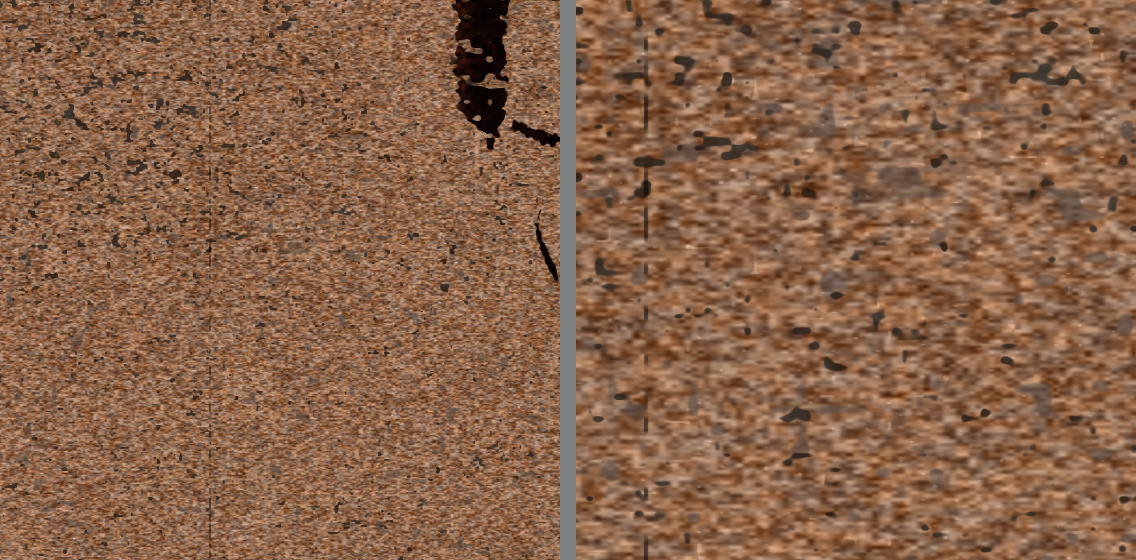
Left, the full canvas; right, a detail of the centre.
Write a Shadertoy shader that draws this texture.

```glsl
float hash(vec2 p) {
    vec3 q = fract(p.xyx * 0.1031);
    q += dot(q, q.yzx + 33.33);
    return fract((q.x + q.y) * q.z);
}

float noise(vec2 p) {
    vec2 i = floor(p), f = fract(p);
    f = f * f * (3.0 - 2.0 * f);
    return mix(mix(hash(i), hash(i + vec2(1, 0)), f.x),
               mix(hash(i + vec2(0, 1)), hash(i + vec2(1, 1)), f.x), f.y);
}

float segment(vec2 p, vec2 a, vec2 b) {
    vec2 d = b - a;
    return length(p - a - d * clamp(dot(p - a, d) / dot(d, d), 0.0, 1.0));
}

// Short horizontal grains with slight hue shifts
vec3 sandstone(vec2 uv) {
    float grain = noise(uv * vec2(135, 285)) - 0.5;
    float fine = noise(uv * vec2(260, 490) + 31.0) - 0.5;
    float cloud = noise(uv * vec2(7, 9) + 5.0) - 0.5;
    float hue = noise(uv * vec2(110, 210) + 77.0) - 0.5;
    float light = 0.31 * grain + 0.25 * fine + 0.03 * cloud;
    return vec3(0.565, 0.405, 0.298) + light * vec3(1.0, 0.98, 0.93)
         + hue * vec3(0.07, -0.03, -0.11);
}

// Dark mineral flecks, densest towards the upper left
float fleckMask(vec2 uv) {
    float density = 0.11 * smoothstep(0.7, 0.0, distance(uv, vec2(0.15, 0.9)))
                  + 0.09 * (noise(uv * 11.0) - 0.5) + 0.04 * (uv.y - 0.6);
    float f = 0.58 * noise(uv * vec2(78, 100) + 13.0)
            + 0.42 * noise(uv * vec2(170, 230) + 47.0);
    return smoothstep(0.75, 0.86, f + density);
}

// Signed distance to the tapering gash at the top
float gash(vec2 uv, float ragged) {
    float width = 0.041 * smoothstep(0.735, 0.815, uv.y);
    width += 0.012 * smoothstep(0.96, 0.99, uv.y);
    float axis = mix(0.873, 0.861, smoothstep(0.74, 0.83, uv.y));
    float d = max(abs(uv.x - axis) - width, 0.742 - uv.y);
    return d + 0.032 * ragged;
}

// Broken crack running down the right border
float crack(vec2 uv, float ragged) {
    float branch = segment(uv, vec2(0.925, 0.775), vec2(1.01, 0.745)) - 0.011;
    float x = 0.978 + 0.018 * sin(uv.y * 27.0 + 1.2);
    float gaps = 0.022 * noise(vec2(uv.y * 17.0, 3.0));
    float trail = abs(uv.x - x) - 0.004 + gaps - 0.008 * smoothstep(0.4, 0.75, uv.y);
    trail = max(trail, abs(uv.y - 0.555) - 0.2);
    return min(branch + 0.024 * ragged, trail + 0.013 * ragged);
}

void mainImage(out vec4 fragColor, in vec2 fragCoord) {
    vec2 uv = fragCoord / iResolution.xy;
    float soft = 0.0022;
    vec3 color = sandstone(uv);

    // Sparse blue-grey grains and pale chips
    float slate = smoothstep(0.83, 0.92, noise(uv * vec2(62, 78) + 91.0)
                + 0.06 * (noise(uv * 8.0 + 4.0) - 0.5));
    color = mix(color, vec3(0.31, 0.28, 0.27), 0.5 * slate);
    float chip = smoothstep(0.9, 0.98, noise(uv * vec2(150, 260) + 201.0));
    color += 0.13 * chip;

    vec3 fleckColor = mix(vec3(0.12, 0.07, 0.04), vec3(0.19, 0.18, 0.17),
                          noise(uv * 40.0 + 9.0));
    color = mix(color, fleckColor, 0.82 * fleckMask(uv));

    // Thin dotted vertical seam
    float seam = smoothstep(0.0018, 0.0006, abs(uv.x - 0.375));
    color *= 1.0 - 0.55 * seam * smoothstep(0.3, 0.75, noise(vec2(3.0, uv.y * 150.0)));

    // Ragged black openings with pale inclusions and a rusty left side
    float ragged = 0.65 * noise(uv * vec2(58, 62)) + 0.35 * noise(uv * 135.0 + 8.0) - 0.5;
    float gashDist = gash(uv, ragged);
    float opening = smoothstep(soft, -soft, min(gashDist, crack(uv, ragged)));
    float inclusion = smoothstep(0.8, 0.88, noise(uv * vec2(48, 66) + 19.0));
    opening *= 1.0 - 0.85 * inclusion;
    float rust = smoothstep(0.85, 0.825, uv.x) * smoothstep(0.02, 0.0, gashDist);
    float depth = noise(uv * 110.0 + 55.0);
    vec3 black = vec3(0.025, 0.006, 0.005) + vec3(0.08, 0.025, 0.02) * depth * depth;
    black += rust * vec3(0.15, 0.06, 0.03) * depth;
    color = mix(color, black, opening);

    fragColor = vec4(clamp(color, 0.0, 1.0), 1.0);
}
```
